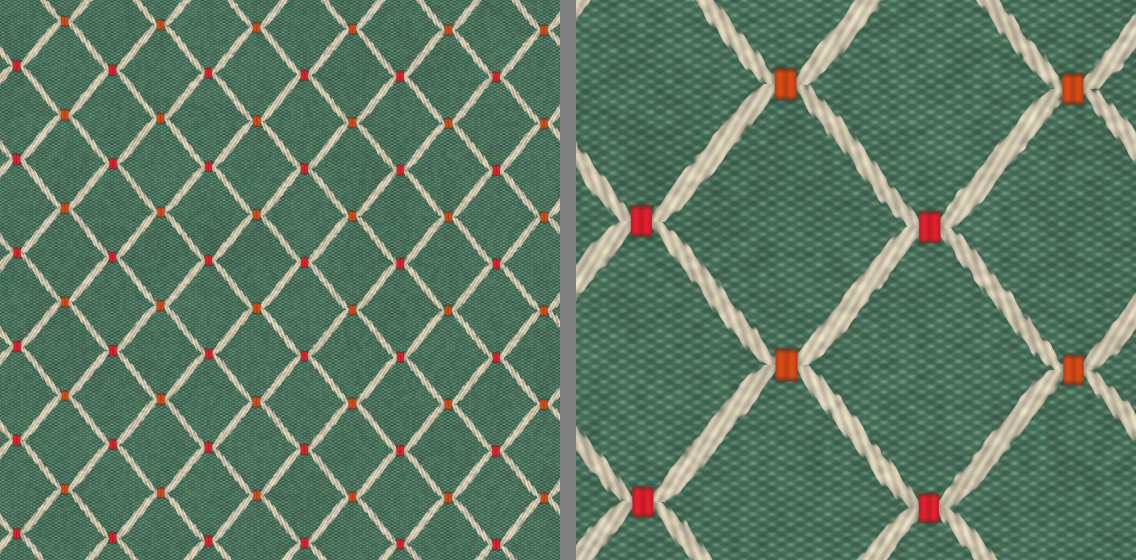
Left: the whole. Right: its middle third, enlarged.
Reproduce this pattern procedurally as a Shadertoy shader.

```glsl
// Woven green cloth with a cream rope trellis tied by red and orange knots
#define CELL vec2(0.1712, 0.1671)      // spacing of same-coloured knots
#define ORIGIN vec2(0.0302, 0.5283)    // one red knot
#define SAG 0.0215                     // lift of the rows toward the left
#define ROPE_HALF 0.0061               // half width of a rope
#define ROPE_BEND 0.042                // sideways swing of ropes at knots
#define KNOT_HALF vec2(0.0063, 0.0092)
#define WEAVE vec2(90.0, 165.0)        // weave cycles across the canvas
#define GREEN_DARK vec3(0.225, 0.385, 0.305)
#define GREEN_LIGHT vec3(0.42, 0.55, 0.46)
#define CREAM vec3(0.80, 0.765, 0.675)
#define RED vec3(0.84, 0.12, 0.17)
#define ORANGE vec3(0.80, 0.28, 0.08)

const float TAU = 6.2831853;

float hash(vec2 p) {
    vec3 h = fract(p.xyx * 0.1031);
    h += dot(h, h.yzx + 33.33);
    return fract((h.x + h.y) * h.z);
}

float noise(vec2 p) {
    vec2 i = floor(p), f = fract(p);
    f = f * f * (3.0 - 2.0 * f);
    return mix(mix(hash(i), hash(i + vec2(1, 0)), f.x),
               mix(hash(i + vec2(0, 1)), hash(i + vec2(1, 1)), f.x), f.y);
}

float boxDistance(vec2 p, vec2 halfSize) {
    vec2 d = abs(p) - halfSize;
    return length(max(d, 0.0)) + min(max(d.x, d.y), 0.0);
}

float cover(float dist, float soft) {
    return 1.0 - smoothstep(-soft, soft, dist);
}

// Staggered thread beads with small irregularities
vec3 cloth(vec2 uv) {
    vec2 w = cos(TAU * uv * WEAVE);
    float bead = 0.5 + 0.5 * w.x * w.y;
    float thread = noise(uv * vec2(180.0, 165.0)) - 0.5;
    float patchTone = noise(uv * 9.0) - 0.5;
    vec3 color = mix(GREEN_DARK, GREEN_LIGHT, bead * bead);
    return color * (1.0 + 0.16 * thread + 0.05 * patchTone);
}

// A satin knot: two upright strands with dark, tucked-in ends
vec3 addKnot(vec3 base, vec2 p, vec2 id, vec3 tint, float soft) {
    p.x += 0.0012 * (hash(id) - 0.5);
    vec2 halfSize = KNOT_HALF * (0.95 + 0.1 * hash(id + 17.0));
    float dist = boxDistance(p, halfSize - 0.001) - 0.001;
    float strands = 0.5 + 0.5 * cos(TAU * p.x / halfSize.x);
    float ends = smoothstep(0.62, 1.0, abs(p.y) / halfSize.y);
    vec3 color = tint * (1.06 - 0.16 * strands);
    color = mix(color, vec3(0.38, 0.20, 0.14), 0.7 * ends);
    base *= 1.0 - 0.22 * cover(dist - 0.0012, soft + 0.0015);
    return mix(base, color, cover(dist, soft));
}

void mainImage(out vec4 fragColor, in vec2 fragCoord) {
    vec2 uv = fragCoord / iResolution.y;
    float soft = 0.8 / iResolution.y;

    // Lattice: red knots on whole numbers, orange ones halfway between
    vec2 warped = uv;
    warped.y -= SAG * pow(max(1.0 - uv.x, 0.0), 2.5);
    vec2 q = (warped - ORIGIN) / CELL;
    vec2 redId = round(q), orangeId = floor(q);
    vec2 toRed = q - redId, toOrange = q - orangeId - 0.5;

    // Ropes: S-curves that flatten and narrow beside each knot
    vec2 f = abs(toRed);
    float along = f.x + f.y;
    float across = f.x - f.y - ROPE_BEND * cos(0.5 * TAU * along);
    float rising = step(0.0, toRed.x * toRed.y);
    float taper = mix(0.62, 1.0, smoothstep(0.02, 0.25, min(along, 1.0 - along)));
    float width = ROPE_HALF * taper * mix(0.88, 1.06, rising);

    // Slanted stitches, fringed more strongly on falling ropes
    float slant = mix(0.35, -0.6, rising);
    float stitch = cos(TAU * 170.0 * (uv.x + slant * uv.y));
    float fuzz = noise(uv * vec2(200.0, 230.0)) - 0.5;
    width += 0.0007 * stitch * mix(1.3, 0.7, rising) + 0.0020 * fuzz;
    float ropeDist = abs(across) * CELL.x * 0.707 - width;

    vec3 color = cloth(uv);
    color *= 1.0 - 0.10 * cover(ropeDist - 0.0010, 0.0018);
    float roundness = clamp(-ropeDist / ROPE_HALF, 0.0, 1.0);
    vec3 rope = CREAM * (0.93 + 0.10 * roundness + 0.07 * stitch + 0.16 * fuzz);
    color = mix(color, rope, cover(ropeDist, soft + 0.0004));

    color = addKnot(color, toRed * CELL, redId, RED, soft);
    color = addKnot(color, toOrange * CELL, orangeId + 50.0, ORANGE, soft);
    fragColor = vec4(clamp(color, 0.0, 1.0), 1.0);
}
```
